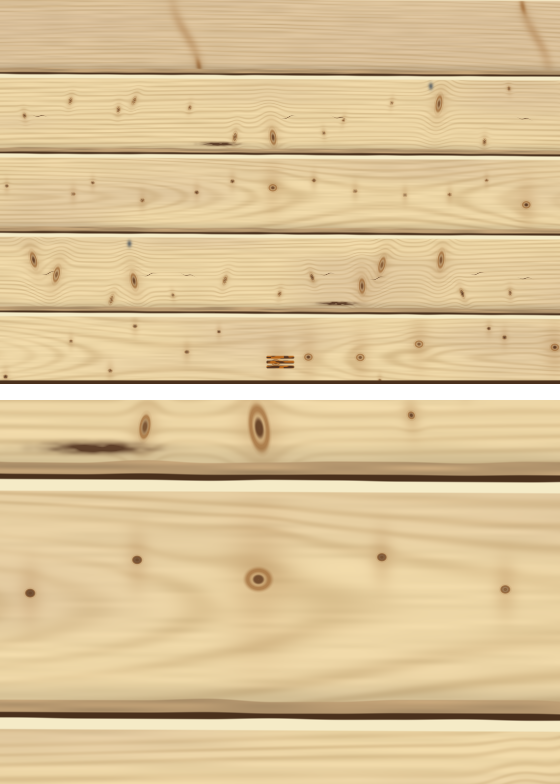
Top, the full canvas; bottom, a detail of the centre.
Reproduce this texture procedurally as a WebGL 2 fragment shader.

```glsl
#version 300 es
precision highp float;
uniform vec2 u_resolution;
out vec4 outColor;

// Lengths are fractions of the canvas height
const float PITCH = 0.207;
const float FIRST_SEAM = -0.018;
const float TILT = 0.005;
const float TOP_ROW = 4.0;
const float SEAM_HALF = 0.0026;
const float BEVEL = 0.0135;
const float HIGHLIGHT = 0.0125;
const float BOTTOM_EDGE = 0.0095;
const float GRAIN_DENSITY = 85.0;
const float GRAIN_STRENGTH = 0.32;
const int KNOTS = 14;
const float KNOT_SPACING = 0.108;
const vec2 VENT_CENTER = vec2(0.73, 0.057);
const vec2 VENT_BAR = vec2(0.036, 0.0036);
const float VENT_STEP = 0.0125;

const vec3 CREAM = vec3(0.93, 0.84, 0.65);
const vec3 WEATHERED = vec3(0.86, 0.76, 0.61);
const vec3 LIT_EDGE = vec3(0.96, 0.92, 0.78);
const vec3 BEVEL_TAN = vec3(0.72, 0.60, 0.44);
const vec3 GRAIN_TAN = vec3(0.75, 0.62, 0.42);
const vec3 AMBER = vec3(0.65, 0.45, 0.25);
const vec3 DARK_KNOT = vec3(0.33, 0.20, 0.12);
const vec3 SEAM_BROWN = vec3(0.29, 0.19, 0.11);
const vec3 BLUE_STAIN = vec3(0.33, 0.36, 0.38);
const vec3 VENT_ORANGE = vec3(0.72, 0.40, 0.10);

float hash(vec2 p) {
    return fract(sin(dot(p, vec2(127.1, 311.7))) * 43758.5453);
}

float noise(vec2 p) {
    vec2 i = floor(p), f = fract(p);
    f = f * f * (3.0 - 2.0 * f);
    return mix(mix(hash(i), hash(i + vec2(1, 0)), f.x),
               mix(hash(i + vec2(0, 1)), hash(i + vec2(1, 1)), f.x), f.y);
}

// Soft ellipse: 1 at the centre, fading past the radii
float blob(vec2 d, vec2 radii) {
    vec2 q = d / radii;
    return exp(-dot(q, q));
}

void main() {
    float px = 1.0 / u_resolution.y;
    vec2 p = gl_FragCoord.xy * px;
    float level = p.y + TILT * p.x - FIRST_SEAM;
    float row = floor(level / PITCH);
    float odd = mod(row, 2.0);
    float isTop = step(TOP_ROW - 0.5, row);
    vec2 q = vec2(p.x, level - row * PITCH);

    // Knots, their halos and short cracks; the grain bends around them
    float bend = 0.0, halo = 0.0, core = 0.0, crack = 0.0;
    for (int i = 0; i < KNOTS; i++) {
        vec2 id = vec2(float(i), row * 17.0 + 3.0);
        float size = hash(id + 0.3), kind = hash(id + 0.7);
        vec2 c = vec2((id.x + 0.1 + 0.8 * hash(id)) * KNOT_SPACING,
                      mix(0.03, 0.18, hash(id + 0.5)));
        vec2 d = q - c;
        d.x += odd * (kind - 0.5) * 0.6 * d.y;
        float big = step(0.78, size);
        float r = mix(mix(0.0035, 0.006, size), 0.013, big * (1.0 - 0.4 * odd));
        vec2 radii = r * vec2(1.0, mix(0.85, 1.0 + 1.6 * size, odd));
        float e = length(d / radii), aa = 1.5 * px / r;
        float on = 1.0 - isTop;
        bend += on * d.y * 0.7 * blob(d, radii * 3.0);
        float rings = 0.65 + 0.35 * sin(e * 11.0);
        halo += on * (0.7 * rings * (1.0 - smoothstep(1.0 - aa, 1.0 + aa, e))
              + 0.22 * blob(d, vec2(2.0, 5.0) * r));
        float coreSize = mix(0.75, 0.35, max(big, odd * 0.7));
        core = max(core, on * (0.35 + 0.6 * kind)
             * (1.0 - smoothstep(coreSize - aa, coreSize + aa, e)));
        vec2 k = q - vec2(c.x + 0.04, 0.09 + 0.03 * (kind - 0.5));
        k.y -= (size - 0.4) * 0.5 * k.x + 0.002 * sin(k.x * 200.0);
        crack += odd * on * step(0.45, kind) * blob(k, vec2(0.012, 0.0012));
    }

    // Grain: wavy straight lines, or arches where the row is even
    float y = q.y - bend + 0.012 * (noise(vec2(p.x * 2.5, q.y * 9.0 + row * 13.0)) - 0.5);
    float taper = 0.05 + 0.04 * sin(p.x * 3.2 + row * 2.3);
    float arch = sqrt((y - 0.09) * (y - 0.09) + taper * taper);
    float field = mix(arch, y + 0.015 * sin(p.x * 2.0 + row), max(odd, isTop)) * GRAIN_DENSITY;
    field += 0.8 * noise(vec2(p.x * 3.0, field * 0.6));
    float line = 0.5 + 0.5 * sin(6.2832 * field);
    line *= line * (0.35 + noise(vec2(p.x * 4.0, field * 0.5 + row * 9.0)));
    float fibre = noise(vec2(p.x * 14.0, q.y * 230.0 + row * 50.0)) - 0.5;
    float patches = noise(vec2(p.x * 3.0, q.y * 14.0) + row * 7.3);
    float grey = mix(smoothstep(0.35, 1.0, patches) * 0.75, 0.85 + 0.3 * patches, isTop);
    vec3 color = mix(CREAM, WEATHERED, grey);
    color = mix(color, GRAIN_TAN, GRAIN_STRENGTH * line) + 0.045 * fibre;

    // Leaning branch streaks on the top board
    for (int i = 0; i < 2; i++) {
        float lean = 0.51 + 0.91 * float(i) - 0.35 * (q.y - 0.03);
        float dx = q.x - lean - 0.008 * sin(q.y * 30.0);
        float root = float(i) * 0.16 + 0.02;
        halo += isTop * (0.4 * blob(vec2(dx, q.y - 0.1), vec2(0.015, 0.09))
              + 0.7 * blob(vec2(dx, q.y - root), vec2(0.007, 0.02)));
    }
    color = mix(color, AMBER, min(halo, 0.85));
    color = mix(color, DARK_KNOT, max(core, 0.6 * min(crack, 1.0)));

    // Resin pocket and blue stain, shifted along each odd board
    float shift = 3.0 - row;
    float ragged = 0.5 + 0.7 * noise(p * vec2(120.0, 300.0));
    float resin = blob(q - vec2(0.57 + 0.155 * shift, 0.025), vec2(0.04, 0.0045));
    float stain = blob(q - vec2(1.122 - 0.3925 * shift, 0.178), vec2(0.006, 0.009));
    color = mix(color, DARK_KNOT, min(odd * resin * ragged * 1.3, 0.9));
    color = mix(color, BLUE_STAIN, odd * stain * 0.85);

    // Bevel, lit upper edge and dark seam
    float wear = 0.003 * (noise(vec2(p.x * 18.0, row)) - 0.5);
    color *= 1.0 - 0.10 * (1.0 - smoothstep(BEVEL, BEVEL * 2.5, q.y));
    color = mix(color, BEVEL_TAN * (1.0 + 0.2 * fibre), 1.0 - smoothstep(-px, px, q.y - BEVEL - wear));
    color = mix(color, LIT_EDGE, smoothstep(-px, px, q.y - PITCH + HIGHLIGHT));
    float seam = min(q.y, PITCH - q.y) - SEAM_HALF - wear * 0.4;
    color = mix(color, SEAM_BROWN, 1.0 - smoothstep(-px, px, seam));
    color = mix(color, SEAM_BROWN, 1.0 - smoothstep(-px, px, p.y - BOTTOM_EDGE));

    // Vent of three rounded slots
    for (int i = -1; i <= 1; i++) {
        vec2 d = abs(p - VENT_CENTER - vec2(0.0, float(i) * VENT_STEP));
        float slot = length(vec2(max(d.x - VENT_BAR.x + VENT_BAR.y, 0.0), d.y)) - VENT_BAR.y;
        vec3 inside = mix(VENT_ORANGE, DARK_KNOT, smoothstep(0.3, 0.7, noise(p * vec2(90.0, 260.0))));
        color = mix(color, inside, 1.0 - smoothstep(-px, px, slot));
    }
    outColor = vec4(clamp(color, 0.0, 1.0), 1.0);
}
```
